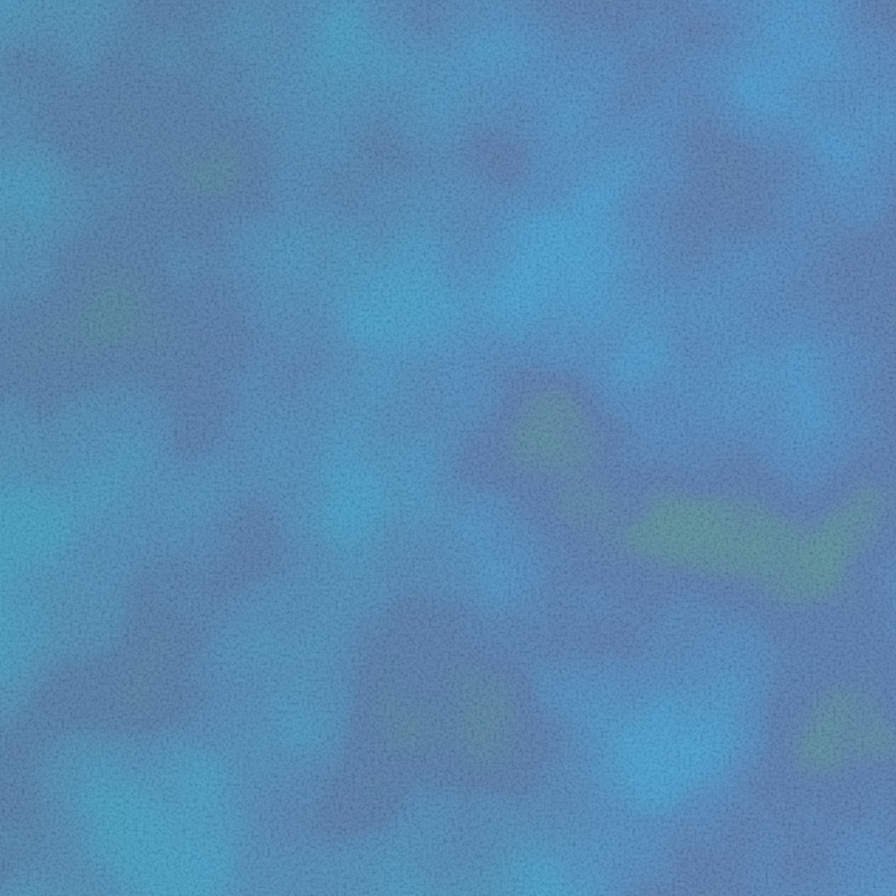
This texture is drawn by a WebGL 2 fragment shader. Its source:

```glsl
#version 300 es
precision highp float;

uniform vec2 u_resolution;
out vec4 fragColor;

// Unit gradient for a lattice cell, from an integer hash
vec2 cellGradient(vec2 cell) {
  uvec2 q = uvec2(ivec2(cell)) * uvec2(1597u, 7919u);
  uint n = (q.x ^ (q.y << 7)) + q.y;
  n = (n ^ (n >> 15)) * 73244475u;
  n = (n ^ (n >> 13)) * 73244475u;
  n ^= n >> 16;
  float angle = float(n & 65535u) / 65536.0 * 6.28319;
  return vec2(cos(angle), sin(angle));
}

float gradientNoise(vec2 p) {
  vec2 cell = floor(p);
  vec2 f = p - cell;
  vec2 w = f * f * f * (f * (f * 6.0 - 15.0) + 10.0);
  float a = dot(cellGradient(cell), f);
  float b = dot(cellGradient(cell + vec2(1, 0)), f - vec2(1, 0));
  float c = dot(cellGradient(cell + vec2(0, 1)), f - vec2(0, 1));
  float d = dot(cellGradient(cell + vec2(1, 1)), f - vec2(1, 1));
  return mix(mix(a, b, w.x), mix(c, d, w.x), w.y);
}

// Soft layered clouds, each octave turned to hide the lattice
float clouds(vec2 p) {
  float sum = 0.0;
  float weight = 1.0;
  for (int i = 0; i < 4; i++) {
    sum += weight * gradientNoise(p);
    p = mat2(1.6, 1.2, -1.2, 1.6) * p + 17.3;
    weight *= 0.42;
  }
  return sum;
}

void main() {
  vec2 uv = gl_FragCoord.xy / u_resolution;

  // Cloud height, leaning lower towards the bottom right
  float height = clouds(uv * 4.4 + 31.7) + 0.35 * gradientNoise(uv * 2.1 + 8.4);
  height += 0.12 * (0.5 - uv.x) + 0.05 * (uv.y - 0.5) - 0.05;

  // Teal cast that fades out from left to right
  float teal = smoothstep(0.9, 0.0, uv.x + 0.45 * gradientNoise(uv * 2.6 + 53.1));

  // Height ramp: moss, dusky violet, mid blue, bright blue
  vec3 moss = mix(vec3(0.38, 0.57, 0.61), vec3(0.35, 0.53, 0.61), teal);
  vec3 dusk = mix(vec3(0.37, 0.50, 0.68), vec3(0.35, 0.50, 0.65), teal);
  vec3 blue = mix(vec3(0.35, 0.545, 0.73), vec3(0.335, 0.55, 0.69), teal);
  vec3 bright = mix(vec3(0.315, 0.62, 0.80), vec3(0.30, 0.61, 0.73), teal);
  vec3 color = mix(moss, dusk, smoothstep(-0.75, -0.29, height));
  color = mix(color, blue, smoothstep(-0.31, 0.08, height));
  color = mix(color, bright, smoothstep(0.0, 0.6, height));

  // Fine paper grain, with the dark specks a little deeper
  float grain = gradientNoise(uv * 317.0 + 5.3) + 0.7 * gradientNoise(uv * 223.0 + 90.7);
  grain -= 0.5 * (grain * grain - 0.08);
  color += grain * vec3(0.065, 0.06, 0.06);

  fragColor = vec4(color, 1.0);
}
```
